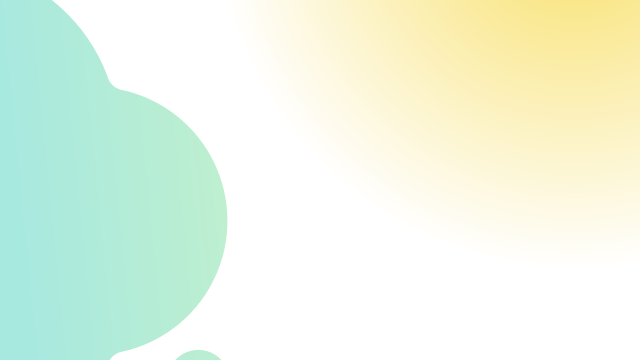
A Shadertoy shader for this background:

```glsl
// Mint cloud of rounded lobes on white, with a soft yellow glow in the upper right.

const vec3 WHITE      = vec3(1.0);
const vec3 GLOW_CORE  = vec3(0.972, 0.873, 0.39);
const vec3 MINT_BLUE  = vec3(0.660, 0.912, 0.875);
const vec3 MINT_GREEN = vec3(0.752, 0.939, 0.808);

float circle(vec2 p, vec2 center, float radius) {
    return length(p - center) - radius;
}

// Union of two circles whose inner corner is filled by an arc of the given radius.
float filletUnion(vec2 p, vec2 centerA, float radiusA, vec2 centerB, float radiusB, float fillet) {
    float a = circle(p, centerA, radiusA);
    float b = circle(p, centerB, radiusB);
    float u = fillet - a;
    float v = fillet - b;
    float c = dot(normalize(p - centerA), normalize(p - centerB));
    float d = min(a, b);
    if (u > max(c * v, 0.0) && v > max(c * u, 0.0)) {
        float reach = sqrt((u * u + v * v - 2.0 * c * u * v) / max(1.0 - c * c, 1e-4));
        d = min(d, fillet - reach);
    }
    return d;
}

// Three lobes, mirrored about the height of the middle one.
float cloud(vec2 p, float axisY) {
    vec2 q = vec2(p.x, abs(p.y - axisY));
    return filletUnion(q, vec2(-0.157, 0.2315), 0.486, vec2(0.2597, 0.0), 0.372, 0.046);
}

vec3 glow(vec2 p, vec2 center, float radius, vec3 core) {
    float strength = clamp(1.0 - length(p - center) / radius, 0.0, 1.0);
    return mix(WHITE, core, strength);
}

vec3 mint(vec2 p) {
    float t = 1.6 * p.x - 0.16 * (1.0 - p.y);
    return mix(MINT_BLUE, MINT_GREEN, clamp(t, 0.0, 1.0));
}

void mainImage(out vec4 fragColor, in vec2 fragCoord) {
    // Canvas height is one unit
    vec2 p = fragCoord / iResolution.y;
    float pixel = 1.0 / iResolution.y;

    vec3 color = glow(p, vec2(1.597, 1.255), 1.007, GLOW_CORE);

    // Cloud and the small drop below it
    float shape = min(cloud(p, 0.3866), circle(p, vec2(0.551, -0.059), 0.087));
    float coverage = clamp(0.5 - shape / pixel, 0.0, 1.0);
    color = mix(color, mint(p), coverage);

    fragColor = vec4(color, 1.0);
}
```
